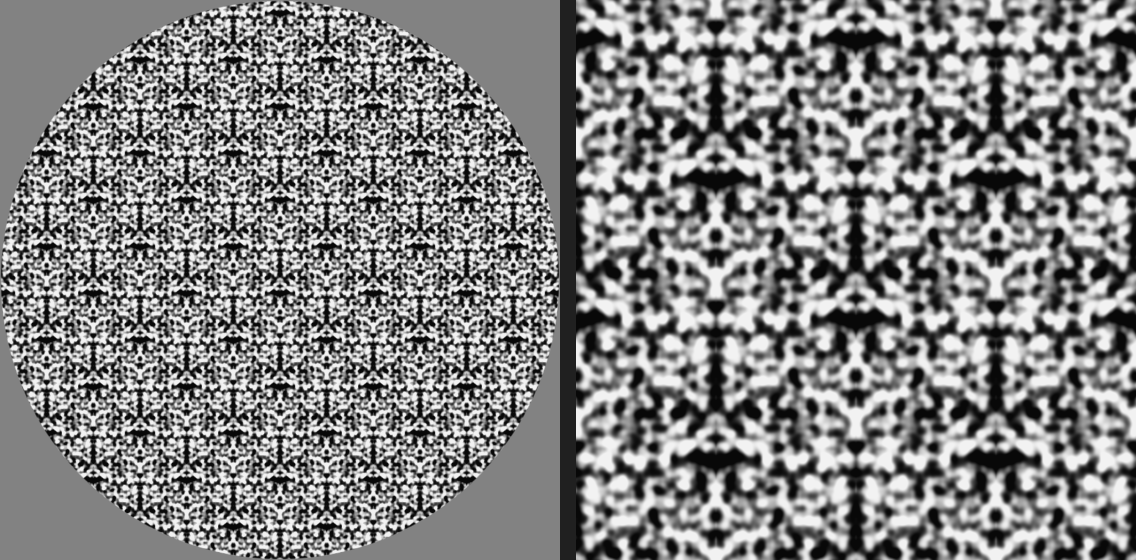
Left, the full canvas; right, a detail of the centre.
Reproduce this pattern procedurally as a WebGL 1 fragment shader.

```glsl
precision highp float;
// Disc of mirrored, half-dropped grey speckle, six repeats across and down, on flat grey.

uniform vec2 u_resolution;

float hash(vec2 p) {
  return fract(sin(dot(p, vec2(127.1, 311.7))) * 43758.55);
}

// Lattice gradient that repeats after n rows with its columns mirrored (a glide).
vec2 glideGradient(vec2 k, float n, float seed) {
  float row = floor(mod(k.y + 0.5, 2.0 * n));
  float flip = step(n, row);
  vec2 id = vec2(mix(k.x, n + 1.0 - k.x, flip), row - n * flip);
  float angle = 6.28318 * hash(id + seed);
  return vec2(cos(angle) * (1.0 - 2.0 * flip), sin(angle));
}

// Gradient noise with n lattice steps per half repeat.
float glideNoise(vec2 q, float n, float seed) {
  vec2 p = q * n + vec2(0.5, 0.0);
  vec2 k = floor(p);
  vec2 f = p - k;
  vec2 w = f * f * f * (f * (f * 6.0 - 15.0) + 10.0);
  float a = dot(glideGradient(k, n, seed), f);
  float b = dot(glideGradient(k + vec2(1.0, 0.0), n, seed), f - vec2(1.0, 0.0));
  float c = dot(glideGradient(k + vec2(0.0, 1.0), n, seed), f - vec2(0.0, 1.0));
  float d = dot(glideGradient(k + 1.0, n, seed), f - 1.0);
  return mix(mix(a, b, w.x), mix(c, d, w.x), w.y);
}

// Soft spot, repeated under the same glide as the noise.
float spot(vec2 q, vec2 center, vec2 radius) {
  vec2 here = q - center;
  vec2 glided = vec2(1.0 - q.x, q.y + 1.0) - center;
  here.y = mod(here.y + 1.0, 2.0) - 1.0;
  glided.y = mod(glided.y + 1.0, 2.0) - 1.0;
  here /= radius;
  glided /= radius;
  return exp(-dot(here, here)) + exp(-dot(glided, glided));
}

// Broad light and dark masses of the motif.
float motifTone(vec2 q) {
  float tone = 0.32 * spot(q, vec2(0.27, 0.55), vec2(0.17, 0.15));
  tone += 0.32 * spot(q, vec2(0.31, -0.20), vec2(0.08, 0.09));
  tone += 0.15 * spot(q, vec2(0.20, -1.0), vec2(0.16, 0.10));
  tone -= 0.22 * spot(q, vec2(0.0, 0.55), vec2(0.09, 0.20));
  tone -= 0.30 * spot(q, vec2(0.0, -0.32), vec2(0.24, 0.10));
  tone -= 0.16 * spot(q, vec2(0.15, 0.12), vec2(0.40, 0.12));
  tone -= 0.25 * spot(q, vec2(0.36, 0.63), vec2(0.09, 0.06));
  return tone;
}

void main() {
  vec2 uv = gl_FragCoord.xy / u_resolution;

  // Half-repeat units, folded about every vertical mirror axis
  vec2 q = (uv - 0.5) * 12.0;
  q.x = abs(mod(q.x + 1.0, 2.0) - 1.0);

  // Speckle
  float n = glideNoise(q, 9.0, 3.0) + 0.45 * glideNoise(q, 14.0, 41.0);
  float speckle = mix(0.03, 0.95, smoothstep(-0.42, 0.37, n + motifTone(q)));

  // Disc with a smooth rim
  float pixel = 1.0 / min(u_resolution.x, u_resolution.y);
  float disc = smoothstep(pixel, -pixel, length(uv - 0.5) - 0.5 + pixel);
  gl_FragColor = vec4(vec3(mix(0.51, speckle, disc)), 1.0);
}
```
